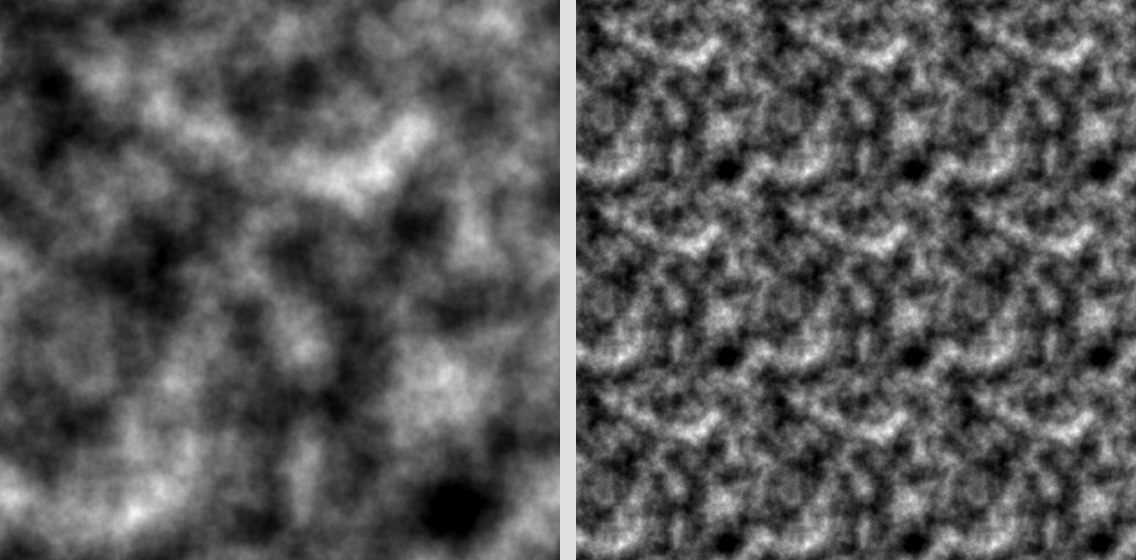
Left, the tile; right, the same tile 3 across and 3 down.
Reproduce this texture procedurally as a Shadertoy shader.

```glsl
// Seamless grey cloud texture: soft dark and bright billows with fine smoky grain.

// Integer hash of a lattice cell and octave, as an angle in radians
float hashAngle(ivec2 cell, int octave) {
    uint h = uint(cell.x) * 1597334677u ^ uint(cell.y) * 3812015801u ^ uint(octave + 1) * 2798796415u;
    h = (h ^ (h >> 16)) * 2146121005u;
    h = (h ^ (h >> 15)) * 2221713035u;
    h ^= h >> 16;
    return 6.28318 * float(h & 65535u) / 65536.0;
}

// Slope contribution of one lattice corner; the lattice wraps at the period
float corner(vec2 cell, vec2 toPoint, float period, int octave) {
    float angle = hashAngle(ivec2(mod(cell, period)), octave);
    return dot(vec2(cos(angle), sin(angle)), toPoint);
}

// Periodic gradient noise with quintic fade
float gradientNoise(vec2 p, float period, int octave) {
    vec2 cell = floor(p);
    vec2 f = p - cell;
    vec2 fade = f * f * f * (f * (f * 6.0 - 15.0) + 10.0);
    vec2 e = vec2(1.0, 0.0);
    float bottom = mix(corner(cell, f, period, octave),
                       corner(cell + e.xy, f - e.xy, period, octave), fade.x);
    float top = mix(corner(cell + e.yx, f - e.yx, period, octave),
                    corner(cell + e.xx, f - e.xx, period, octave), fade.x);
    return mix(bottom, top, fade.y);
}

// Octaves double in frequency, each on a shifted lattice
float clouds(vec2 uv) {
    float sum = 0.0, amplitude = 1.0, period = 5.0;
    for (int octave = 0; octave < 6; octave++) {
        vec2 shift = fract(float(octave) * vec2(0.37, 0.71));
        sum += amplitude * gradientNoise(uv * period + shift, period, octave);
        amplitude *= 0.5;
        period *= 2.0;
    }
    return sum;
}

void mainImage(out vec4 fragColor, in vec2 fragCoord) {
    float density = clouds(fragCoord / iResolution.xy);

    // The square term stretches the highlights and compresses the shadows
    float grey = 0.33 + 0.73 * density + 0.25 * density * density;
    fragColor = vec4(vec3(clamp(grey, 0.0, 1.0)), 1.0);
}
```
